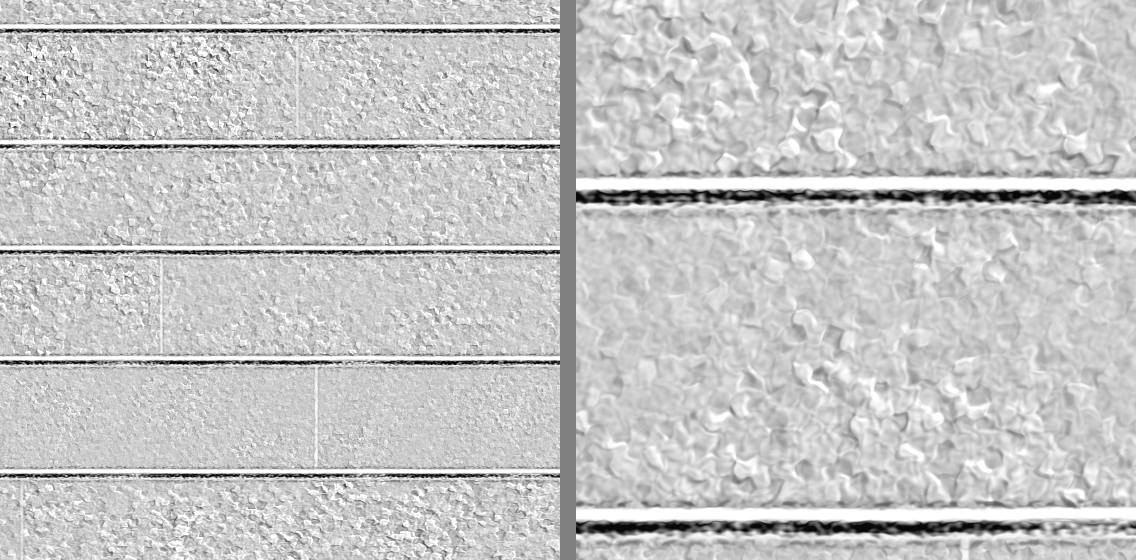
Left: the whole. Right: its middle third, enlarged.
Give the GLSL for this texture map, as a Shadertoy shader.

```glsl
// Grey stone wall in five courses: grainy slabs, white-edged dark bed joints, thin upright joints.

const int COURSES = 5;
// Per course, top to bottom: bed joint depth from the top, upright joint x (negative: none)
const float BED_DEPTH[COURSES] = float[](0.0547, 0.2612, 0.4499, 0.6470, 0.8490);
const float UPRIGHT_X[COURSES] = float[](0.531, -1.0, 0.288, 0.565, 0.039);
const float UPRIGHT_STRENGTH[COURSES] = float[](0.7, 0.0, 0.95, 1.0, 0.75);
// Roughness left and right of the upright joint, and grain cells across the canvas
const vec2 ROUGHNESS[COURSES] = vec2[](vec2(1.25, 0.85), vec2(0.78), vec2(0.8, 0.66), vec2(0.52, 0.48), vec2(0.75, 1.0));
const vec2 GRAIN_CELLS[COURSES] = vec2[](vec2(120), vec2(104), vec2(112), vec2(164), vec2(92, 124));

const float STONE_GREY = 0.80;
const float GRAIN_GAIN = 0.40;
const float EDGE_SOFTNESS = 0.0009;
const float LIP_OFFSET = 0.0074;       // white lip above the dark gap
const float LIP_HALF = 0.0035;
const float GAP_HALF = 0.0032;
const float LOWER_LIP_OFFSET = 0.0062;
const float LOWER_LIP_HALF = 0.0014;
const float UPRIGHT_HALF = 0.0024;

vec2 gradientAt(vec2 cell, vec2 period, float seed) {
    cell = mod(cell, period) + seed * 17.0;
    float angle = 6.2832 * fract(sin(dot(cell, vec2(127.1, 311.7))) * 43758.5);
    return vec2(cos(angle), sin(angle));
}

// Tiling gradient noise, roughly -0.7 to 0.7
float gradientNoise(vec2 p, vec2 period, float seed) {
    vec2 c = floor(p), f = p - c;
    vec2 w = f * f * f * (f * (f * 6.0 - 15.0) + 10.0);
    vec2 e = vec2(1, 0);
    float a = dot(gradientAt(c, period, seed), f);
    float b = dot(gradientAt(c + e.xy, period, seed), f - e.xy);
    float d = dot(gradientAt(c + e.yx, period, seed), f - e.yx);
    float g = dot(gradientAt(c + e.xx, period, seed), f - e.xx);
    return mix(mix(a, b, w.x), mix(d, g, w.x), w.y);
}

float noiseAt(vec2 uv, vec2 cells, float seed) {
    return gradientNoise(uv * cells, cells, seed);
}

// Scattered rounded grains, each with its own level, blended at their borders
float grains(vec2 p, vec2 period, float seed) {
    vec2 c = floor(p);
    float sum = 0.0, total = 0.0;
    for (int y = -1; y <= 1; y++)
    for (int x = -1; x <= 1; x++) {
        vec2 cell = c + vec2(x, y);
        vec2 toGrain = cell + 0.5 + 0.4 * gradientAt(cell, period, seed) - p;
        float level = gradientAt(cell, period, seed + 5.0).x;
        float weight = exp(-11.0 * dot(toGrain, toGrain));
        sum += weight * level * level * level;
        total += weight;
    }
    return sum / total;
}

float stoneHeight(vec2 p, vec2 cells, float seed) {
    return 0.6 * grains(p, cells, seed) + 0.45 * gradientNoise(p * 2.0, cells * 2.0, seed + 3.0);
}

// Soft-edged line around zero distance
float band(float dist, float halfWidth) {
    float soft = EDGE_SOFTNESS + 0.5 / iResolution.y;
    return 1.0 - smoothstep(halfWidth - soft, halfWidth + soft, abs(dist));
}

float wrapDistance(float d) {
    return d - round(d);
}

// Mineral grain lit from one corner
float stone(vec2 uv, int course, float rough) {
    vec2 cells = GRAIN_CELLS[course];
    float seed = float(course) + 1.0;
    vec2 p = uv * cells;
    p += 0.5 * vec2(noiseAt(uv, cells, seed + 11.0), noiseAt(uv, cells, seed + 19.0));
    float h = stoneHeight(p, cells, seed);
    float relief = h - stoneHeight(p + vec2(0.3, 0.25), cells, seed);
    float patches = noiseAt(uv, vec2(7, 9), 31.0) + 0.6 * noiseAt(uv, vec2(17, 20), 37.0);
    rough *= clamp(0.95 + 0.9 * patches, 0.55, 1.5);
    float grey = STONE_GREY + GRAIN_GAIN * rough * (0.4 * h + 0.6 * relief);
    return grey + 0.06 * noiseAt(uv, vec2(256), 41.0);
}

float uprightJoint(float grey, vec2 uv, int course) {
    float strength = UPRIGHT_STRENGTH[course];
    float ragged = noiseAt(uv, vec2(170), 43.0) + 0.6 * noiseAt(uv, vec2(70), 44.0);
    float d = wrapDistance(uv.x - UPRIGHT_X[course]) + 0.0018 * ragged;
    float wear = clamp(0.9 + 0.8 * noiseAt(uv, vec2(90), 47.0), 0.0, 1.0);
    grey = mix(grey, 0.62, 0.45 * strength * wear * band(d, UPRIGHT_HALF * 2.0));
    return mix(grey, 0.98, strength * wear * band(d, UPRIGHT_HALF + 0.001 * ragged));
}

float bedJoint(float grey, vec2 uv, int joint) {
    float seed = 50.0 + float(joint) * 7.0;
    float ragged = noiseAt(uv, vec2(190, 260), seed);
    float chips = noiseAt(uv, vec2(80, 200), seed + 1.0);
    float run = noiseAt(vec2(uv.x, 0.3), vec2(7, 1), seed + 2.0);
    float d = wrapDistance(1.0 - uv.y - BED_DEPTH[joint]) + 0.0012 * run;

    // Broken shadow above the upper lip and below the lower one
    float broken = smoothstep(-0.2, 0.5, ragged + 0.7 * chips);
    float upper = exp(-pow((d + 0.0128 + 0.002 * ragged) / 0.0026, 2.0));
    float lower = exp(-pow((d - 0.0106 + 0.003 * chips) / 0.0026, 2.0));
    grey = mix(grey, 0.3, (0.2 + 0.6 * broken) * upper);
    grey = mix(grey, 0.42, (0.15 + 0.6 * broken) * lower);

    // Mortar bed, then the dark gap, filled with rubble along some runs
    grey = mix(grey, 0.74 + 0.5 * ragged, band(d, LIP_OFFSET));
    float rubble = smoothstep(0.05, 0.35, run);
    float gapTone = clamp(0.13 + 0.7 * chips + 0.7 * ragged + 0.35 * rubble, 0.03, 0.9);
    float gapHalf = GAP_HALF - 0.002 * run + 0.002 * chips + 0.0012 * ragged;
    grey = mix(grey, gapTone, band(d + 0.002 * ragged, gapHalf));

    // White lips with crumbled edges
    float lowerWear = clamp(0.75 + 1.3 * chips, 0.0, 1.0);
    float lowerEdge = d - LOWER_LIP_OFFSET + 0.0022 * ragged + 0.0015 * chips;
    grey = mix(grey, 0.97, lowerWear * band(lowerEdge, LOWER_LIP_HALF));
    return mix(grey, 1.0, band(d + LIP_OFFSET + 0.001 * ragged, LIP_HALF + 0.0015 * chips));
}

void mainImage(out vec4 fragColor, in vec2 fragCoord) {
    vec2 uv = fragCoord / iResolution.xy;

    // The course belongs to the closest bed joint above
    int course = 0;
    float depth = 1.0;
    for (int i = 0; i < COURSES; i++) {
        float below = fract(1.0 - uv.y - BED_DEPTH[i]);
        if (below < depth) { depth = below; course = i; }
    }

    float side = step(UPRIGHT_X[course], uv.x);
    float rough = mix(ROUGHNESS[course].x, ROUGHNESS[course].y, side);
    float grey = uprightJoint(stone(uv, course, rough), uv, course);
    for (int i = 0; i < COURSES; i++) grey = bedJoint(grey, uv, i);
    fragColor = vec4(vec3(clamp(grey, 0.0, 1.0)), 1.0);
}
```
